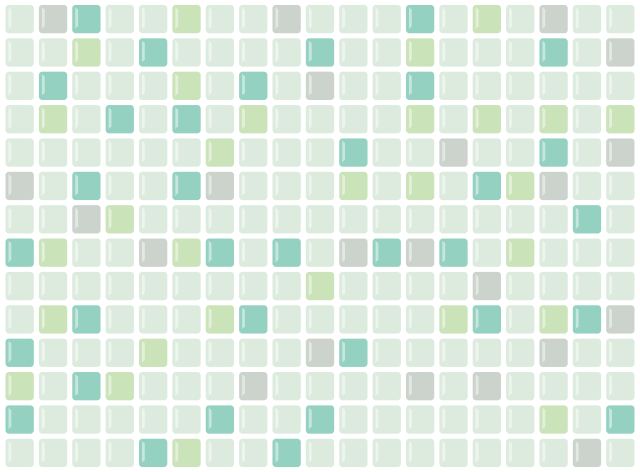
Give the GLSL for this pattern, as a Shadertoy shader.

```glsl
// Glossy rounded mosaic tiles in pale mint with scattered teal, green and grey accents
#define GRID vec2(19.0, 14.0)   // tiles across and down
#define PITCH 0.0707            // tile spacing, in canvas heights
#define HALF_SIZE 0.424         // half tile width, in pitches
#define CORNER 0.105            // corner radius, in pitches
#define GLINT 0.48              // strength of the highlight
#define SEED 7u
#define GROUT vec3(0.996, 1.0, 0.996)
#define MINT vec3(0.867, 0.922, 0.871)
#define TEAL vec3(0.580, 0.820, 0.753)
#define GREEN vec3(0.796, 0.890, 0.725)
#define GREY vec3(0.796, 0.827, 0.800)

float hash(vec2 cell, uint seed) {
    uvec2 c = uvec2(ivec2(cell) + 64);
    uint h = c.x * 374761393u + c.y * 668265263u + seed * 2246822519u;
    h = (h ^ (h >> 15)) * 2654435761u;
    h = (h ^ (h >> 13)) * 3266489917u;
    return float((h ^ (h >> 16)) >> 8) / 16777216.0;
}

// True where the cell's hash beats its neighbours: about one in eight, spread apart
bool isAccent(vec2 cell, uint seed) {
    float own = hash(cell, seed);
    for (int y = -1; y <= 1; y++) {
        for (int x = -1; x <= 1; x++) {
            bool skipped = (x == 0 && y == 0) || (x == 1 && y == 1);
            if (!skipped && hash(cell + vec2(x, y), seed) >= own) return false;
        }
    }
    return true;
}

vec3 tileColor(vec2 cell) {
    if (isAccent(cell, SEED)) return TEAL;
    if (isAccent(cell, SEED + 1u)) return GREEN;
    if (isAccent(cell, SEED + 2u)) return GREY;
    return MINT;
}

float roundedSquare(vec2 p, float halfSize, float radius) {
    vec2 d = abs(p) - halfSize + radius;
    return length(max(d, 0.0)) + min(max(d.x, d.y), 0.0) - radius;
}

// Thin upright sliver with slanted ends, near the left side of a tile
float glintShape(vec2 p) {
    p -= vec2(-0.292, 0.033);
    float ends = (abs(p.y) + 0.8 * p.x - 0.283) / 1.28;
    return max(abs(p.x) - 0.042, ends);
}

float coverage(float dist, float pixel) {
    return clamp(0.5 - dist / pixel, 0.0, 1.0);
}

void mainImage(out vec4 fragColor, in vec2 fragCoord) {
    // Centred grid, one unit per tile
    float pixel = 1.0 / (PITCH * iResolution.y);
    vec2 p = (fragCoord - 0.5 * iResolution.xy) * pixel + 0.5 * GRID;
    vec2 cell = floor(p);
    vec2 local = p - cell - 0.5;

    // Tile body with its highlight
    vec3 tile = tileColor(cell);
    tile = mix(tile, vec3(1.0), GLINT * coverage(glintShape(local), pixel));

    // Grout between tiles and around the grid
    bool inside = all(greaterThanEqual(cell, vec2(0.0))) && all(lessThan(cell, GRID));
    float mask = inside ? coverage(roundedSquare(local, HALF_SIZE, CORNER), pixel) : 0.0;
    fragColor = vec4(mix(GROUT, tile, mask), 1.0);
}
```
